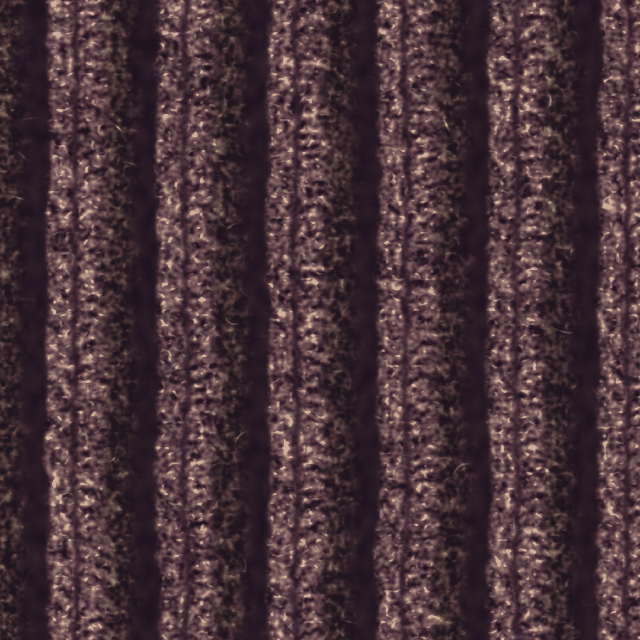
This texture is drawn by a WebGL 2 fragment shader. Its source:

```glsl
#version 300 es
precision highp float;
// Ribbed woollen knit: vertical ribs, each a narrow plaited strand beside a
// strand of arched stitches, then a fuzzy shaded groove. A tone is summed from
// bands, gradient noise and scattered hairs, then looked up on a colour ramp.
uniform vec2 u_resolution;
out vec4 fragColor;

const float TAU = 6.2831853;
const float RIB_WIDTH = 0.1727;
const float RIB_START = 0.0547;

vec2 hash2(vec2 p) {
  vec3 q = fract(p.xyx * vec3(0.1031, 0.1030, 0.0973));
  q += dot(q, q.yzx + 33.33);
  return fract((q.xx + q.yz) * q.zy);
}

float cornerSlope(vec2 cell, vec2 offset) {
  float angle = TAU * hash2(cell + 71.0).x;
  return dot(vec2(cos(angle), sin(angle)), offset);
}

float gradientNoise(vec2 p) {
  vec2 i = floor(p), f = p - i;
  vec2 w = f * f * f * (f * (f * 6.0 - 15.0) + 10.0);
  vec2 e = vec2(1.0, 0.0);
  float low = mix(cornerSlope(i, f), cornerSlope(i + e, f - e), w.x);
  float high = mix(cornerSlope(i + e.yx, f - e.yx), cornerSlope(i + 1.0, f - 1.0), w.x);
  return 1.4 * mix(low, high, w.y);
}

float band(float x, float start, float end, float softStart, float softEnd) {
  return smoothstep(start - softStart, start + softStart, x)
       * (1.0 - smoothstep(end - softEnd, end + softEnd, x));
}

// Curved hairs, one candidate per grid cell; coverage is the share of cells used.
float hairs(vec2 p, float grid, float halfLength, float width, float coverage, float seed) {
  vec2 home = floor(p * grid);
  float light = 0.0;
  for (int y = -1; y <= 1; y++) {
    for (int x = -1; x <= 1; x++) {
      vec2 cell = home + vec2(x, y);
      vec2 place = hash2(cell + seed), style = hash2(cell + seed + 37.0);
      vec2 q = p - (cell + place) / grid;
      float angle = 0.5 * TAU * style.x;
      q = mat2(cos(angle), -sin(angle), sin(angle), cos(angle)) * q;
      float span = halfLength * mix(0.3, 1.0, place.x);
      q.y += (place.y - 0.5) * q.x * q.x / span;
      float d = length(vec2(max(abs(q.x) - span, 0.0), q.y));
      float fade = 1.0 - 0.7 * smoothstep(0.0, span, abs(q.x));
      float used = step(style.y, coverage) * mix(0.3, 1.0, style.y / coverage);
      light = max(light, used * fade * (1.0 - smoothstep(0.2 * width, width, d)));
    }
  }
  return light;
}

// Ramp from deep shadow to bright wool, one unit of tone per colour.
vec3 woolColour(float tone) {
  vec3 ramp[7] = vec3[7](
    vec3(0.125, 0.075, 0.125), vec3(0.18, 0.115, 0.155), vec3(0.28, 0.18, 0.22),
    vec3(0.38, 0.27, 0.29), vec3(0.48, 0.36, 0.37), vec3(0.60, 0.48, 0.48),
    vec3(0.80, 0.68, 0.65));
  vec3 colour = ramp[0];
  for (int i = 1; i < 7; i++)
    colour = mix(colour, ramp[i], clamp(tone - float(i - 1), 0.0, 1.0));
  return colour;
}

// Loops of one strand: rows of light and shade, roughened by two grains of yarn.
float loopTone(vec2 p, float row, float depth, vec2 yarn, float seed) {
  float loopLight = 0.5 + 0.5 * cos(TAU * row);
  return depth * loopLight + 2.5 * gradientNoise(p * yarn + seed)
       + 2.1 * gradientNoise(p * vec2(115.0, 135.0) + seed + 9.0);
}

void main() {
  float side = min(u_resolution.x, u_resolution.y);
  vec2 p = gl_FragCoord.xy / side;

  // Uneven rib edges, raggedest on the shaded side
  float wobble = 0.006 * gradientNoise(p * vec2(4.0, 6.0))
               + 0.005 * gradientNoise(p * vec2(18.0, 34.0));
  float phase = fract((p.x + wobble - RIB_START) / RIB_WIDTH);
  float ragged = phase + 0.1 * gradientNoise(p * vec2(25.0, 48.0) + 61.0);
  float plait = band(phase, 0.11, 0.335, 0.045, 0.04);
  float stitches = band(phase, 0.385, 1.0, 0.05, 0.01)
                 * (1.0 - smoothstep(0.53, 0.75, ragged));
  float fuzz = smoothstep(0.56, 0.72, phase) * (1.0 - smoothstep(0.74, 0.99, ragged));

  // Plaited strand, with tall slanted loops
  float across = (phase - 0.23) / 0.12;
  float row = p.y * 23.0 + 0.3 * across + 0.8 * gradientNoise(p * vec2(7.0, 13.0));
  float plaitTone = 2.0 + loopTone(p, row, 1.1, vec2(75.0, 48.0), 3.0);

  // Stitched strand, with flat arched loops
  across = (phase - 0.53) / 0.15;
  row = p.y * 42.0 + 0.5 * across * across + 0.8 * gradientNoise(p * vec2(9.0, 15.0) + 4.0);
  float stitchTone = 1.6 + loopTone(p, row, 1.7, vec2(48.0, 85.0), 17.0);

  // Shared shading: groove, broad patches, strands
  float tone = 0.45 + 0.8 * gradientNoise(p * vec2(45.0, 35.0) + 53.0);
  tone += 0.45 * band(phase, 0.13, 0.6, 0.05, 0.08);
  tone += plait * (plaitTone - 0.4) + stitches * (stitchTone - 0.4);
  tone += fuzz * (0.6 + 1.9 * gradientNoise(p * vec2(60.0, 55.0) + 23.0)
                + 1.8 * gradientNoise(p * 115.0 + 31.0));
  float lit = max(max(plait, stitches), 0.55 * fuzz);
  tone += 0.9 * lit * gradientNoise(p * vec2(6.0, 11.0) + 13.0);

  // Glints and loose hairs
  float width = max(0.0028, 1.2 / side);
  float glint = smoothstep(0.25, 0.65, gradientNoise(p * vec2(100.0, 125.0) + 47.0));
  tone += 2.4 * lit * glint;
  tone += (0.3 + 1.7 * lit) * hairs(p, 42.0, 0.010, width, 0.5, 3.0);
  tone += (0.7 + 3.4 * fuzz) * hairs(p, 18.0, 0.018, width, 0.35, 19.0);

  // Faint olive cast on the fuzz, warm cast on the highlights
  vec3 colour = woolColour(max(tone, 0.0));
  colour *= mix(vec3(1.0), vec3(0.99, 1.06, 0.93), fuzz);
  colour *= mix(vec3(1.0), vec3(1.02, 1.01, 0.92), smoothstep(3.5, 5.5, tone));
  fragColor = vec4(colour, 1.0);
}
```
